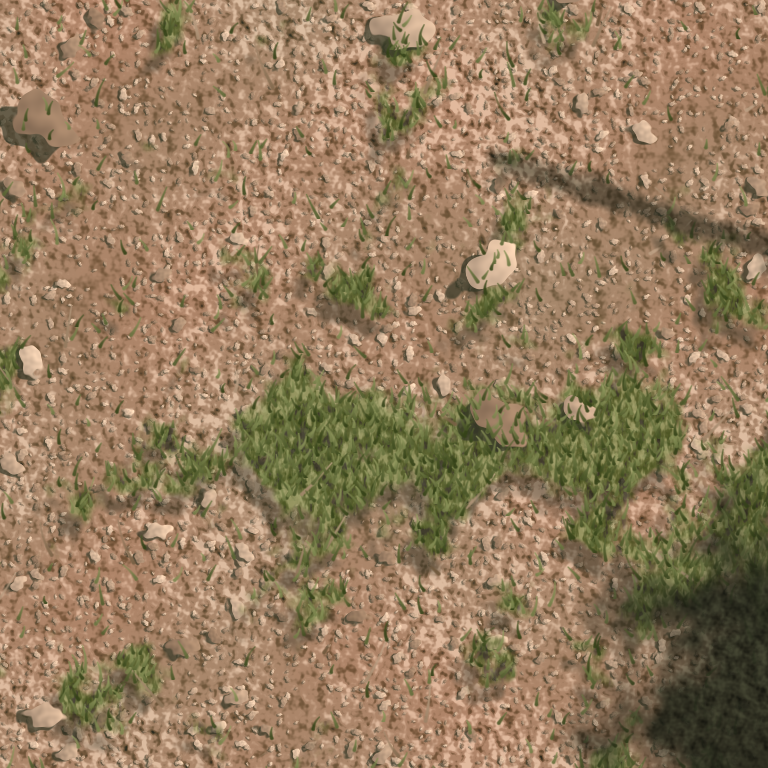
Give the GLSL for this texture, as a WebGL 2 fragment shader.

```glsl
#version 300 es
precision highp float;
// Sunlit stony soil with weedy grass: relief-lit gradient noise makes the earth,
// jittered grids scatter stones with soft shadows and tapered blades,
// and soft shade falls over one corner and along a thin slanting streak.

#define SOIL_MID vec3(0.66, 0.53, 0.42)
#define SOIL_LIGHT vec3(0.86, 0.74, 0.63)
#define SOIL_DARK vec3(0.43, 0.34, 0.23)
#define GRASS_LIGHT vec3(0.57, 0.60, 0.37)
#define GRASS_DARK vec3(0.27, 0.34, 0.12)
#define SHADE vec3(0.15, 0.16, 0.11)
#define GRASS_AMOUNT 0.52
#define GRIT_CONTRAST 0.75
#define RELIEF 0.5
#define BLADE_WIDTH 0.0021
#define SOFTNESS 0.0014
#define LIGHT_DIR vec2(0.88, 0.47)

uniform vec2 u_resolution;
out vec4 fragColor;

vec2 hash2(vec2 p) {
    vec3 q = fract(p.xyx * vec3(0.1031, 0.1030, 0.0973));
    q += dot(q, q.yzx + 33.33);
    return fract((q.xx + q.yz) * q.zy);
}

vec2 gradientAt(vec2 cell) {
    float angle = 6.2832 * hash2(cell + 57.0).x;
    return vec2(cos(angle), sin(angle));
}

float gradientNoise(vec2 p) {
    vec2 i = floor(p), f = p - i;
    vec2 u = f * f * f * (f * (f * 6.0 - 15.0) + 10.0), e = vec2(1.0, 0.0);
    float low = mix(dot(gradientAt(i), f), dot(gradientAt(i + e), f - e), u.x);
    float high = mix(dot(gradientAt(i + e.yx), f - e.yx), dot(gradientAt(i + 1.0), f - 1.0), u.x);
    return mix(low, high, u.y);
}

float fbm(vec2 p, int octaves) {
    float sum = 0.0, amp = 1.0;
    for (int i = 0; i < octaves; i++) {
        sum += amp * gradientNoise(p);
        p = mat2(1.6, 1.2, -1.2, 1.6) * p + 11.3;
        amp *= 0.6;
    }
    return sum;
}

float segmentDistance(vec2 p, vec2 a, vec2 b) {
    vec2 d = b - a;
    return length(p - a - d * clamp(dot(p - a, d) / dot(d, d), 0.0, 1.0));
}

// Grass grows in ragged clumps, thickest along a slanting band.
float grassCover(vec2 p) {
    float d = segmentDistance(p, vec2(0.45, 0.47), vec2(1.0, 0.36));
    float bias = GRASS_AMOUNT * exp(-d * d * 26.0) - 0.34;
    return smoothstep(-0.06, 0.28, fbm(p * 7.0 + 3.7, 4) + bias);
}

// Rough, lit ellipses, each with a shadow on the side away from the light.
void addStones(inout vec3 col, vec2 p, float scale, float chance) {
    vec2 g = p * scale, cell = floor(g);
    float soft = SOFTNESS * scale;
    for (int k = 0; k < 9; k++) {
        vec2 id = cell + vec2(k % 3 - 1, k / 3 - 1);
        vec2 h = hash2(id + scale), shape = hash2(id + scale + 91.0);
        float radius = mix(0.15, 0.38, shape.x * shape.x), angle = 6.2832 * h.y;
        vec2 offset = (g - id - 0.3 - 0.4 * hash2(id + 17.0)) / radius;
        if (h.x > chance || dot(offset, offset) > 9.0) continue;
        mat2 turn = mat2(cos(angle), sin(angle), -sin(angle), cos(angle));
        vec2 squash = vec2(0.8, 1.35);
        float rough = 0.7 * gradientNoise(offset * 1.1 + h * 40.0);
        float body = (length(turn * offset * squash) - 1.0 + rough) * radius;
        float shadow = (length(turn * (offset + LIGHT_DIR * 0.6) * squash) - 1.0 + rough) * radius;
        float lit = dot(offset, LIGHT_DIR) * 0.13 + 0.15 * gradientNoise(offset * 2.0 + h * 70.0);
        vec3 tint = mix(SOIL_MID * 0.95, SOIL_LIGHT * 1.05, shape.y) * (0.98 + lit);
        col = mix(col, SHADE * 1.3, 0.7 - 0.7 * smoothstep(-soft * 1.5, soft * 1.5, shadow));
        col = mix(col, tint, 1.0 - smoothstep(-soft, soft, body));
    }
}

// Tapered, leaning blades rooted in a jittered grid.
void addBlades(inout vec3 col, vec2 p, float scale, float growth, float stray, float lean, vec3 dark, vec3 light) {
    vec2 g = p * scale, cell = floor(g);
    for (int k = 0; k < 9; k++) {
        vec2 id = cell + vec2(k % 3 - 1, k / 3 - 2);
        vec2 h = hash2(id + scale * 3.0), v = hash2(id + scale + 43.0);
        vec2 root = id + hash2(id + 7.0), offset = g - root;
        vec2 tip = vec2((h.y - 0.5) * 2.0 * lean, mix(0.45, 1.0, v.x));
        float t = clamp(dot(offset, tip) / dot(tip, tip), 0.0, 1.0);
        float bend = 0.2 * (v.y - 0.5) * sin(3.1416 * t);
        float d = length(offset - tip * t - vec2(bend, 0.0)) / scale;
        float width = BLADE_WIDTH * (1.15 - 0.8 * t);
        if (d > width + SOFTNESS || h.x > grassCover(root / scale) * growth + stray) continue;
        float alpha = 1.0 - smoothstep(width - SOFTNESS, width + SOFTNESS, d);
        col = mix(col, mix(dark, light, clamp(v.y * 0.9 + t * 0.3 - 0.1, 0.0, 1.0)), alpha * 0.9);
    }
}

void main() {
    vec2 p = gl_FragCoord.xy / u_resolution.y;
    // Earth: broad patches, and clods lit from one side
    float broad = fbm(p * 4.0 + 21.0, 3), grit = fbm(p * 52.0, 3);
    float relief = grit - fbm((p + LIGHT_DIR * 0.005) * 52.0, 3);
    float tone = 0.53 + broad * 0.3 + (grit * GRIT_CONTRAST + relief * RELIEF) * (0.85 + broad * 0.7);
    vec3 col = mix(SOIL_DARK, SOIL_MID, smoothstep(0.0, 0.45, tone));
    col = mix(col, SOIL_LIGHT, smoothstep(0.5, 1.1, tone));
    col = mix(SHADE, col, smoothstep(-0.45, 0.05, tone));
    col += vec3(0.04, -0.02, -0.02) * (0.3 + gradientNoise(p * 4.0 + 8.0));
    addStones(col, p, 92.0, 0.36);
    addStones(col, p, 53.0, 0.24);
    addStones(col, p, 27.0, 0.13);
    // Streaky turf over the earth, with shade below the clumps
    float cover = grassCover(p);
    float underside = clamp(grassCover(p + vec2(0.015, 0.025)) - cover, 0.0, 1.0);
    float streaks = fbm(p * vec2(88.0, 44.0) + 5.0, 3) + 0.5 * gradientNoise(p * 13.0);
    vec3 turf = mix(SHADE, GRASS_DARK, smoothstep(-0.65, -0.15, streaks));
    turf = mix(turf, GRASS_LIGHT, smoothstep(-0.15, 0.5, streaks));
    col = mix(mix(col, turf, cover * 0.8), SHADE, underside * 0.45);
    addStones(col, p, 10.0, 0.11);
    // Dry straw, then green blades from coarse to fine
    addBlades(col, p, 17.0, 0.15, 0.12, 0.95, SOIL_DARK, SOIL_LIGHT);
    for (int i = 0; i < 4; i++)
        addBlades(col, p, 28.0 + 11.0 * float(i), 0.9, 0.04, 0.6, GRASS_DARK * 0.75, GRASS_LIGHT);
    // Shade: lower right corner and a thin streak
    float wobble = fbm(p * 11.0 + 2.0, 3);
    float corner = 1.0 - smoothstep(0.12, 0.3, length(p - vec2(1.03, 0.08)) + 0.1 * wobble);
    float streak = segmentDistance(p, vec2(0.65, 0.79), vec2(1.02, 0.67)) + 0.012 * wobble + 0.006 * grit;
    float shade = max(corner * 0.93, 0.55 - 0.55 * smoothstep(0.004, 0.026, streak));
    fragColor = vec4(mix(col, SHADE * (0.65 + 0.6 * tone), shade), 1.0);
}
```
